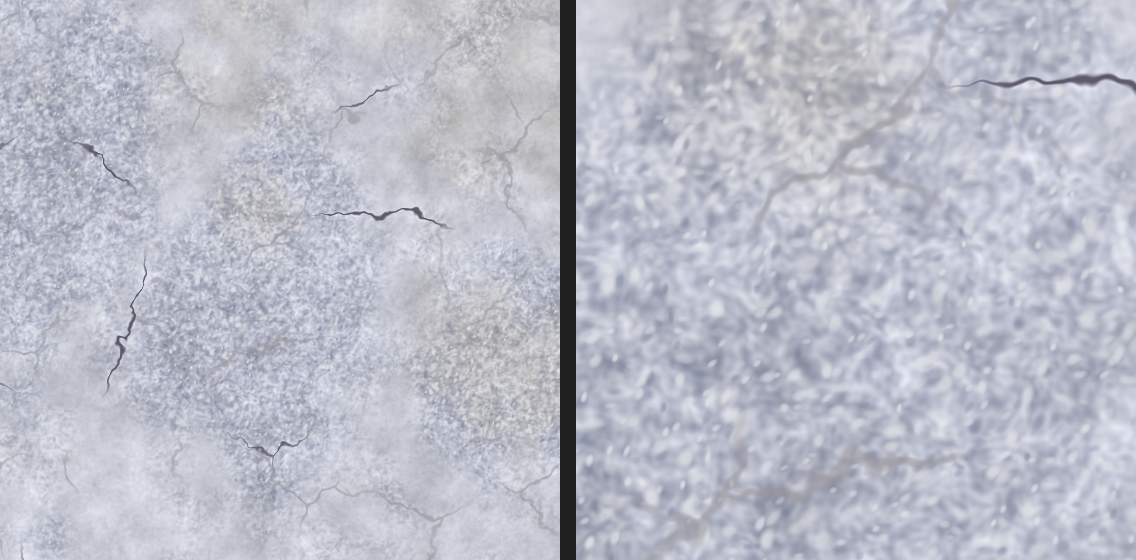
Left: the whole. Right: its middle third, enlarged.
This texture is drawn by a Shadertoy shader. Its source:

```glsl
// Weathered blue-grey plaster: smooth trowelled areas over gritty, speckled stone.
// Gradient noise makes the patches, grit and stains, scattered ovals the chips;
// warped borders of Voronoi cells, gated by noise, make the dark and pale cracks.

const vec3 PLASTER    = vec3(0.785, 0.793, 0.835);
const vec3 STONE      = vec3(0.700, 0.716, 0.778);
const vec3 WARM_STAIN = vec3(0.755, 0.748, 0.745);
const vec3 CHIP       = vec3(0.880, 0.885, 0.900);
const vec3 PIT        = vec3(0.500, 0.510, 0.605);
const vec3 DARK_CRACK = vec3(0.300, 0.285, 0.350);
const vec3 PALE_CRACK = vec3(0.600, 0.588, 0.615);

vec2 hash2(vec2 p) {
    vec3 q = fract(p.xyx * vec3(0.1031, 0.1030, 0.0973));
    q += dot(q, q.yzx + 33.33);
    return fract((q.xx + q.yz) * q.zy);
}

float cornerSlope(vec2 cell, vec2 offset) {
    float angle = 6.2832 * hash2(cell).x;
    return dot(vec2(cos(angle), sin(angle)), offset);
}

float gradientNoise(vec2 p) {
    vec2 i = floor(p), f = fract(p);
    vec2 u = f * f * f * (f * (f * 6.0 - 15.0) + 10.0);
    vec2 e = vec2(1.0, 0.0);
    float low = mix(cornerSlope(i, f), cornerSlope(i + e, f - e), u.x);
    float high = mix(cornerSlope(i + e.yx, f - e.yx), cornerSlope(i + 1.0, f - 1.0), u.x);
    return mix(low, high, u.y);
}

float fbm(vec2 p, int octaves) {
    float sum = 0.0, amplitude = 0.6;
    for (int k = 0; k < octaves; k++) {
        sum += amplitude * gradientNoise(p);
        p = mat2(1.6, 1.2, -1.2, 1.6) * p + 17.3;
        amplitude *= 0.5;
    }
    return sum;
}

vec2 wobble(vec2 p, float frequency, float amount) {
    vec2 q = p * frequency;
    return amount * vec2(gradientNoise(q + 3.7), gradientNoise(q + 41.2));
}

// Distance to the nearest Voronoi border, in units of the canvas.
float borderDistance(vec2 p, float scale) {
    p *= scale;
    vec2 cell = floor(p), nearest = vec2(8.0);
    for (int k = 0; k < 9; k++) {
        vec2 c = cell + vec2(k % 3 - 1, k / 3 - 1);
        vec2 toSeed = c + hash2(c) - p;
        if (dot(toSeed, toSeed) < dot(nearest, nearest)) nearest = toSeed;
    }
    float border = 8.0;
    for (int k = 0; k < 25; k++) {
        vec2 c = cell + vec2(k % 5 - 2, k / 5 - 2);
        vec2 toSeed = c + hash2(c) - p, across = toSeed - nearest;
        if (dot(across, across) > 0.0001)
            border = min(border, dot(0.5 * (toSeed + nearest), normalize(across)));
    }
    return border / scale;
}

// Scattered soft ovals of random size, turn and strength.
float chips(vec2 p, float scale) {
    p *= scale;
    float cover = 0.0;
    for (int k = 0; k < 9; k++) {
        vec2 c = floor(p) + vec2(k % 3 - 1, k / 3 - 1), rnd = hash2(c + 200.0);
        vec2 d = p - c - hash2(c);
        float turn = 0.5 + 1.8 * (rnd.x - 0.5), size = mix(0.25, 0.72, rnd.y * rnd.y);
        d = mat2(cos(turn), -sin(turn), sin(turn), cos(turn)) * d * vec2(1.0, 1.6);
        cover = max(cover, (0.3 + 0.7 * rnd.x) * (1.0 - smoothstep(0.25, 1.0, length(d) / size)));
    }
    return cover;
}

float softBlob(vec2 p, vec2 center, vec2 radius) {
    return 1.0 - smoothstep(0.2, 1.6, length((p - center) / radius));
}

float crackLine(float dist, float width) {
    return 1.0 - smoothstep(0.15 * width, width, dist);
}

// Share of gritty stone showing through the plaster.
float stoneMask(vec2 p) {
    float blobs = softBlob(p, vec2(0.06, 0.70), vec2(0.22, 0.34));
    blobs = max(blobs, softBlob(p, vec2(0.48, 0.42), vec2(0.22, 0.27)));
    blobs = max(blobs, 0.8 * softBlob(p, vec2(0.93, 0.32), vec2(0.20, 0.22)));
    return smoothstep(0.10, 0.75, blobs + 1.5 * fbm(p * 5.0 + 7.0, 4));
}

vec3 addGrit(vec3 color, vec2 p, float roughness) {
    vec2 q = p + wobble(p, 30.0, 0.006);
    float grit = 0.50 * gradientNoise(q * 48.0) + 0.60 * gradientNoise(q * 95.0 + 9.0)
               + 0.55 * gradientNoise(q * 170.0 + 31.0);
    color += 0.23 * roughness * grit * vec3(1.05, 1.0, 0.85);
    color = mix(color, PIT, 0.45 * roughness * chips(q + 0.37, 58.0));
    return mix(color, CHIP, 0.85 * roughness * chips(q, 72.0));
}

void mainImage(out vec4 fragColor, in vec2 fragCoord) {
    vec2 p = fragCoord / iResolution.xy;

    // Plaster, exposed stone, warm stains and mottling
    float stone = stoneMask(p);
    float stain = smoothstep(-0.10, 0.40, fbm(p * 4.0 + 23.0, 4) + 0.5 * (p.x + p.y - 1.2));
    vec3 color = mix(PLASTER, STONE, 0.85 * stone);
    color = mix(color, WARM_STAIN, 0.80 * stain);
    color += 0.11 * fbm(p * 4.5 + 61.0, 3) + 0.15 * fbm(p * 14.0 + 33.0, 4);

    // Grit, with rough islands within the plaster
    float island = smoothstep(-0.05, 0.30, fbm(p * 8.0 + 80.0, 3));
    color = addGrit(color, p, mix(0.22 + 0.45 * island, 1.0, stone));

    // Pale hairline cracks
    vec2 warped = p + wobble(p, 4.0, 0.07) + wobble(p, 17.0, 0.022) + wobble(p, 48.0, 0.011)
                + wobble(p, 110.0, 0.004);
    float paleGate = smoothstep(-0.10, 0.20, fbm(p * 5.0 + 12.0, 3));
    float pale = crackLine(borderDistance(warped + 5.3, 4.6), 0.0055);
    color = mix(color, PALE_CRACK, 0.60 * pale * paleGate);

    // Dark cracks of uneven width with a worn, lighter rim
    float darkGate = smoothstep(0.0, 0.22, gradientNoise(p * 3.6 + 36.0));
    float width = 0.0042 + 0.0050 * gradientNoise(p * 30.0 + 70.0);
    float dist = borderDistance(warped + 1.7, 3.0);
    color += 0.035 * darkGate * crackLine(dist, 0.020);
    color = mix(color, DARK_CRACK, 0.88 * darkGate * crackLine(dist, width));
    fragColor = vec4(clamp(color, 0.0, 1.0), 1.0);
}
```
